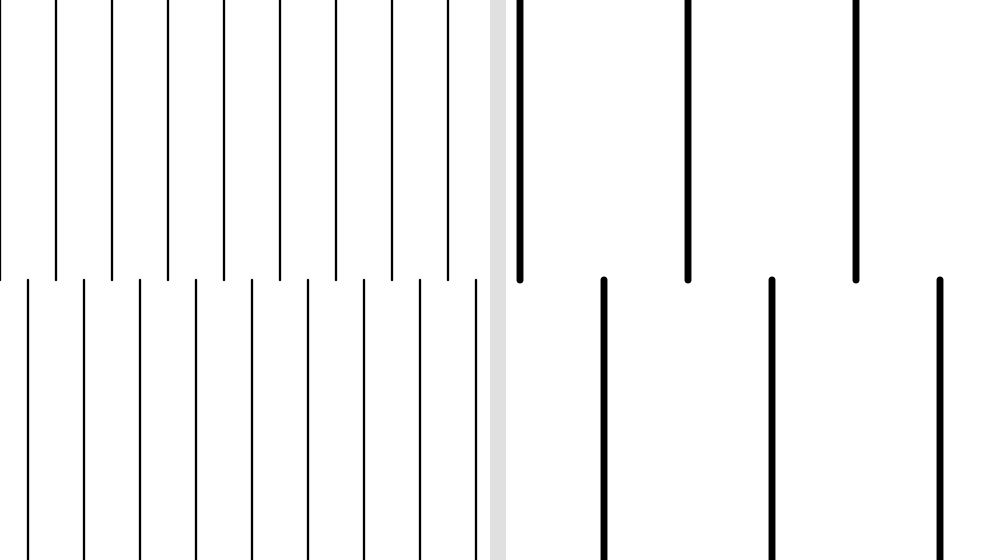
Left: the whole. Right: its middle third, enlarged.
A WebGL 1 fragment shader for this pattern:

```glsl
precision highp float;
// Two rows of thin round-ended vertical lines, staggered by half a step, meeting at mid height.

uniform vec2 u_resolution;

// Lengths are fractions of the canvas height.
const float SPACING = 0.1;
const float STAGGER = 0.5;        // shift of the lower row, in spacings
const float HALF_WIDTH = 0.00205;
const float MID_HEIGHT = 0.5;
const vec3 PAPER = vec3(1.0);
const vec3 INK = vec3(0.0);

// Distance to evenly spaced lines that start at y = 0 and run upward without end.
float lineRowDistance(vec2 p, float shift) {
  float x = (fract(p.x / SPACING - shift + 0.5) - 0.5) * SPACING;
  return length(vec2(x, min(p.y, 0.0))) - HALF_WIDTH;
}

void main() {
  vec2 p = gl_FragCoord.xy / u_resolution.y;
  float rise = p.y - MID_HEIGHT;

  // The upper row runs up from mid height, the lower row runs down.
  float upper = lineRowDistance(vec2(p.x, rise), 0.0);
  float lower = lineRowDistance(vec2(p.x, -rise), STAGGER);

  // Linear ramp one pixel wide, the exact coverage of a straight vertical edge.
  float coverage = clamp(0.5 - min(upper, lower) * u_resolution.y, 0.0, 1.0);
  gl_FragColor = vec4(mix(PAPER, INK, coverage), 1.0);
}
```
